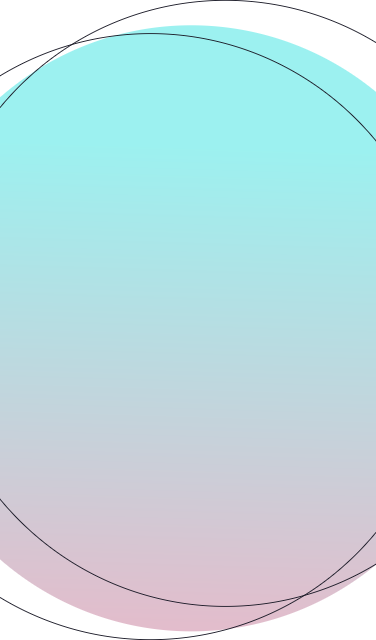
Reproduce this background procedurally as a WebGL 1 fragment shader.

```glsl
precision highp float;
// A large, nearly round disc with a cyan-to-rose gradient on white, crossed by
// two thin dark outlines of the same size, offset to opposite corners.
// Each shape is an ellipse with a first-order signed distance.

uniform vec2 u_resolution;

// Lengths are fractions of the canvas height, measured from its centre.
const vec2 RADII = vec2(0.4616, 0.4735);
const vec2 DISC_CENTER = vec2(0.005, -0.013);
const vec2 RING_OFFSET = vec2(0.0586, 0.026);
const float LINE_WIDTH = 0.0014;

const float GRADIENT_TOP = 0.272;
const float GRADIENT_BOTTOM = -0.487;
const float GRADIENT_TILT = 0.03;

const vec3 PAPER = vec3(1.0);
const vec3 CYAN = vec3(0.612, 0.945, 0.940);
const vec3 ROSE = vec3(0.890, 0.738, 0.798);
const vec3 INK = vec3(0.10, 0.10, 0.15);

// Approximate signed distance to an axis-aligned ellipse.
float ellipseDistance(vec2 p, vec2 radii) {
  float k = length(p / radii);
  float slope = length(p / (radii * radii));
  return k * (k - 1.0) / max(slope, 0.0001);
}

// Antialiased coverage of the region where the distance is negative.
float coverage(float distance, float pixel) {
  return clamp(0.5 - distance / pixel, 0.0, 1.0);
}

void main() {
  float pixel = 1.0 / u_resolution.y;
  vec2 p = (gl_FragCoord.xy - 0.5 * u_resolution) * pixel;

  // Gradient disc
  float height = p.y + GRADIENT_TILT * p.x;
  float t = clamp((GRADIENT_TOP - height) / (GRADIENT_TOP - GRADIENT_BOTTOM), 0.0, 1.0);
  float disc = coverage(ellipseDistance(p - DISC_CENTER, RADII), pixel);
  vec3 color = mix(PAPER, mix(CYAN, ROSE, t), disc);

  // Mirrored outlines
  for (int i = 0; i < 2; i++) {
    float side = 1.0 - 2.0 * float(i);
    float edge = abs(ellipseDistance(p - side * RING_OFFSET, RADII));
    color = mix(color, INK, coverage(edge - 0.5 * LINE_WIDTH, pixel));
  }

  gl_FragColor = vec4(color, 1.0);
}
```
